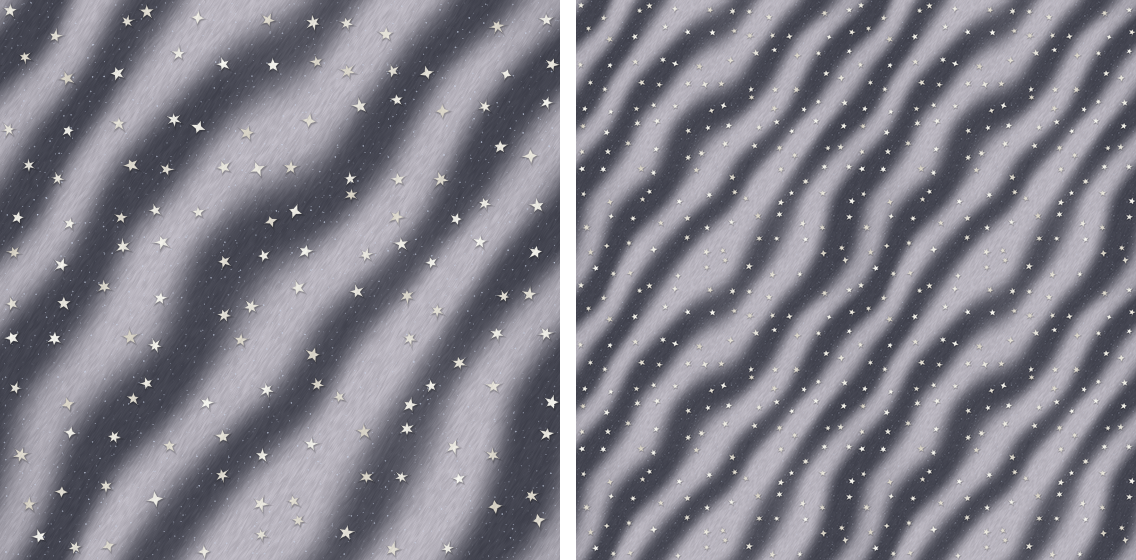
Left: one tile. Right: repeated 2 by 2.
Give the GLSL for this pattern, as a WebGL 2 fragment shader.

```glsl
#version 300 es
precision highp float;
// Cream paper stars and fine dust over soft diagonal folds of grey cloth, tiling.
uniform vec2 u_resolution;
out vec4 fragColor;

const float TAU = 6.2831853;
const vec3 FOLD_DARK = vec3(0.262, 0.267, 0.312);
const vec3 FOLD_LIGHT = vec3(0.725, 0.710, 0.748);
const vec3 STAR_WHITE = vec3(0.95, 0.95, 0.93);
const vec3 STAR_CREAM = vec3(0.84, 0.82, 0.77);
const vec3 DUST_BLUE = vec3(0.80, 0.84, 0.92);

float hash(vec2 cell, float seed) {
    vec3 q = fract(vec3(cell.xyx + seed * 7.31) * vec3(0.1031, 0.1030, 0.0973));
    q += dot(q, q.yzx + 33.33);
    return fract((q.x + q.y) * q.z);
}

// Value noise that wraps after a whole number of cells
float wrapNoise(vec2 p, vec2 cells, float seed) {
    p *= cells;
    vec2 i = floor(p), f = fract(p);
    f = f * f * f * (f * (f * 6.0 - 15.0) + 10.0);
    vec2 a = mod(i, cells), b = mod(i + 1.0, cells);
    return mix(mix(hash(a, seed), hash(vec2(b.x, a.y), seed), f.x),
               mix(hash(vec2(a.x, b.y), seed), hash(b, seed), f.x), f.y);
}

// Brightness of the folds: four repeats across, three down, bent by noise
float folds(vec2 p) {
    float bend = 0.55 * wrapNoise(p, vec2(3.0), 1.0) + 0.14 * wrapNoise(p, vec2(6.0), 2.0);
    float wave = 0.5 + 0.5 * cos(TAU * (4.0 * p.x - 3.0 * p.y + bend));
    float swell = wrapNoise(p, vec2(4.0), 3.0) - 0.5;
    return smoothstep(0.05, 1.15, wave + 0.65 * swell);
}

// Slanted weave; the whole-number shear keeps it tiling
float weave(vec2 p) {
    vec2 slant = vec2(2.0 * p.x - p.y, p.y - p.x);
    float thread = wrapNoise(slant, vec2(150.0, 190.0), 4.0);
    float fibre = wrapNoise(slant, vec2(260.0, 310.0), 5.0);
    return 0.6 * thread + 0.4 * fibre - 0.5;
}

// Small faint dots, one at most in each cell
float dust(vec2 p, float cells, float radius, float seed) {
    vec2 id = mod(floor(p * cells), cells);
    vec2 centre = 0.2 + 0.6 * vec2(hash(id, seed), hash(id, seed + 1.0));
    float dist = length(fract(p * cells) - centre) / cells;
    float strength = hash(id, seed + 2.0);
    return strength * strength * (1.0 - smoothstep(0.3 * radius, radius, dist));
}

// Distance to a star whose rays differ slightly in length
float starDistance(vec2 q, float points, float radius, vec2 id) {
    float sector = TAU / points;
    float turn = atan(q.x, q.y);
    float ray = floor(turn / sector + 0.5);
    float angle = abs(turn - ray * sector);
    float tip = radius * (0.85 + 0.35 * hash(id, 20.0 + mod(ray, points)));
    vec2 inner = 0.45 * radius * vec2(cos(0.5 * sector), sin(0.5 * sector));
    vec2 normal = normalize(vec2(inner.y, tip - inner.x));
    vec2 local = length(q) * vec2(cos(angle), sin(angle));
    return dot(local - vec2(tip, 0.0), normal);
}

// Nearest star of a jittered wrapping grid: x = distance, y = tone
vec2 starField(vec2 p, float cells) {
    vec2 nearest = vec2(1.0, 0.0);
    vec2 home = floor(p * cells);
    for (int y = -1; y <= 1; y++) {
        for (int x = -1; x <= 1; x++) {
            vec2 cell = home + vec2(x, y);
            vec2 id = mod(cell, cells);
            if (hash(id, 10.0) > 0.97) continue;
            vec2 jitter = 0.14 + 0.72 * vec2(hash(id, 11.0), hash(id, 12.0));
            vec2 q = p - (cell + jitter) / cells;
            float tilt = 0.8 * (hash(id, 13.0) - 0.5);
            q = mat2(cos(tilt), sin(tilt), -sin(tilt), cos(tilt)) * q;
            float points = 4.0 + floor(0.75 + 1.8 * hash(id, 14.0));
            float radius = mix(0.0098, 0.0125, hash(id, 15.0));
            float dist = starDistance(q, points, radius, id);
            if (dist < nearest.x) nearest = vec2(dist, hash(id, 16.0));
        }
    }
    return nearest;
}

void main() {
    vec2 p = gl_FragCoord.xy / u_resolution;
    float soft = max(0.0009, 0.7 / min(u_resolution.x, u_resolution.y));
    float grain = weave(p);

    // Cloth
    float light = folds(p);
    vec3 colour = mix(FOLD_DARK, FOLD_LIGHT, light);
    colour += grain * mix(0.06, 0.11, light);

    // Dust
    float specks = dust(p, 41.0, 0.0023, 30.0) + 0.7 * dust(p, 67.0, 0.0018, 40.0);
    colour = mix(colour, DUST_BLUE, min(0.65 * specks, 1.0));

    // Stars with a soft shadow
    float shadow = starField(p + vec2(-0.0010, 0.0016), 12.0).x;
    colour *= 1.0 - 0.24 * (1.0 - smoothstep(-0.001, 0.0035, shadow));
    vec2 star = starField(p, 12.0);
    vec3 paper = mix(STAR_CREAM, STAR_WHITE, star.y) + 0.08 * grain;
    colour = mix(colour, paper, 1.0 - smoothstep(-soft, soft, star.x));

    fragColor = vec4(clamp(colour, 0.0, 1.0), 1.0);
}
```
